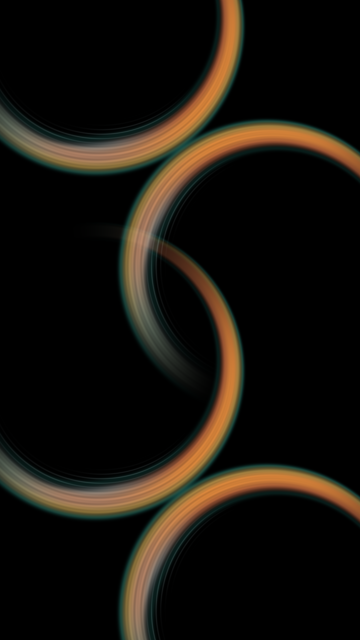
This background is drawn by a Shadertoy shader. Its source:

```glsl
#define RADIUS 0.411
#define PERIOD 0.957
#define LEFT_CENTER vec2(0.266, 0.748)
#define RIGHT_CENTER vec2(0.743, 0.076)
#define LEFT_LAG 0.3
#define THIN 0.046
#define THICK 0.107
#define STREAK 0.07
#define FILAMENT 0.26

const float PI = 3.14159265;
const vec3 ORANGE = vec3(0.82, 0.50, 0.22);
const vec3 RUSSET = vec3(0.58, 0.31, 0.20);
const vec3 ROSE = vec3(0.63, 0.46, 0.36);
const vec3 OLIVE = vec3(0.60, 0.49, 0.25);
const vec3 SAGE = vec3(0.42, 0.48, 0.42);
const vec3 SLATE = vec3(0.40, 0.46, 0.47);
const vec3 TEAL = vec3(0.06, 0.22, 0.20);

float bell(float x, float width) {
    x /= width;
    return exp(-x * x);
}

// Colour of the band: s is the angle along it, u runs from outer rim to inner
vec3 bandColor(float u, float s) {
    vec3 outer = mix(OLIVE, SAGE, smoothstep(1.4, 2.3, s));
    vec3 core = mix(RUSSET, ORANGE, smoothstep(-1.5, -0.1, s));
    core = mix(core, ROSE, smoothstep(0.4, 1.3, s));
    core = mix(core, SAGE, smoothstep(1.4, 2.1, s));
    vec3 inner = mix(RUSSET, SLATE, smoothstep(0.4, 1.4, s));
    vec3 color = mix(outer, core, smoothstep(0.15, 0.42, u));
    color = mix(color, inner, smoothstep(0.48, 0.85, u));
    return mix(SAGE, color, smoothstep(-1.9, -1.4, s));
}

// One arc that swells along its length and fades at both ends
vec3 arc(vec2 d, float s) {
    float width = mix(THIN, THICK, smoothstep(-1.8, 1.6, s));
    float u = (RADIUS - length(d)) / width;
    float fade = smoothstep(-2.1, -0.3, s) * (1.0 - smoothstep(1.6, 2.8, s));

    // Soft body with fine streaks
    float edge = mix(1.0, 0.78, smoothstep(1.0, 1.8, s));
    float body = smoothstep(-0.02, 0.24, u) * (1.0 - smoothstep(edge - 0.28, edge, u));
    float streaks = sin(u * 37.0 + s * 2.0) + 0.6 * sin(u * 73.0 - s * 3.0);
    body *= 1.0 + STREAK * streaks * smoothstep(-0.5, 1.0, s);
    vec3 color = bandColor(u, s) * body;

    // Teal rims and thin filaments inside the curve
    color += TEAL * (bell(u - 0.03, 0.07) + 0.5 * bell(u - edge, 0.09));
    float lines = pow(0.5 + 0.5 * sin(u * 52.0 - s * 2.5), 3.0);
    float span = smoothstep(0.2, 0.9, s) * bell(u - edge - 0.06, 0.17);
    color += SLATE * FILAMENT * lines * span;
    return color * fade;
}

vec3 screen(vec3 a, vec3 b) {
    return 1.0 - (1.0 - a) * (1.0 - b);
}

void mainImage(out vec4 fragColor, in vec2 fragCoord) {
    vec2 p = fragCoord / iResolution.x;
    vec3 color = vec3(0.0);

    // Facing arcs, stacked upward
    for (int i = 0; i < 2; i++) {
        vec2 lift = vec2(0.0, PERIOD * float(i));
        vec2 left = p - LEFT_CENTER - lift;
        vec2 right = p - RIGHT_CENTER - lift;
        color = screen(color, arc(left, -atan(left.y, left.x) - LEFT_LAG));
        color = screen(color, arc(right, atan(-right.x, right.y)));
    }
    fragColor = vec4(color, 1.0);
}
```
